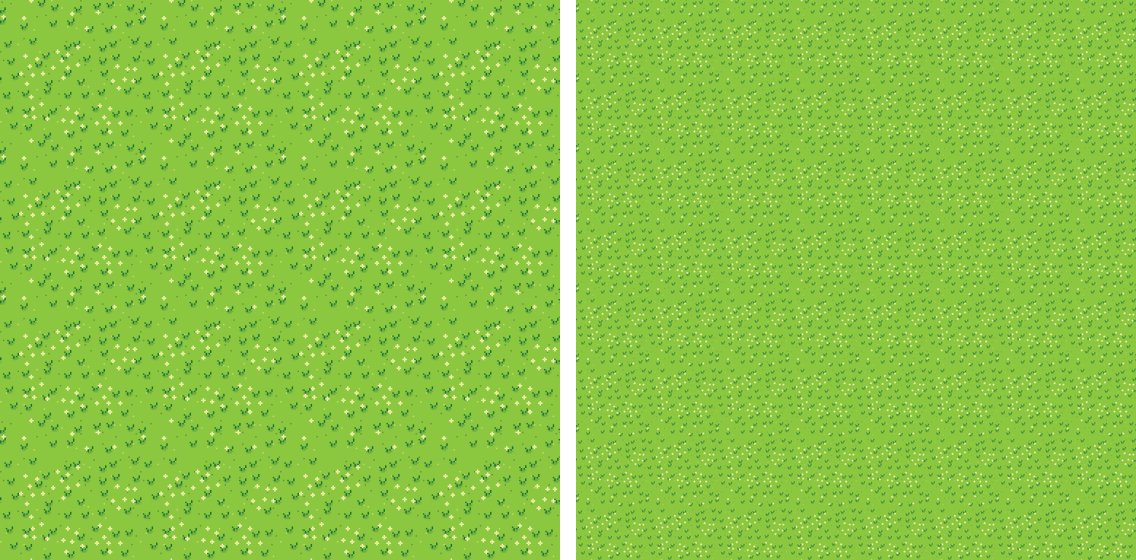
Left, the tile; right, the same tile 2 across and 2 down.
Reproduce this texture procedurally as a WebGL 1 fragment shader.

```glsl
precision highp float;

uniform vec2 u_resolution;

const float REPEATS = 4.0;  // meadow tiles across and down
const float TILE = 96.0;    // texels per tile side

const vec3 GRASS = vec3(0.55, 0.78, 0.25);
const vec3 SHADE = vec3(0.44, 0.69, 0.25);
const vec3 BLADE = vec3(0.10, 0.46, 0.22);
const vec3 DARK_SPECK = vec3(0.38, 0.60, 0.22);
const vec3 LIGHT_SPECK = vec3(0.77, 0.86, 0.40);
const vec3 PETAL = vec3(0.95, 0.96, 0.80);
const vec3 POLLEN = vec3(0.97, 0.92, 0.27);

float hash(vec2 p, float seed) {
  return fract(sin(dot(p, vec2(12.9898, 78.233)) + seed * 37.719) * 4375.8547);
}

vec2 hash2(vec2 p, float seed) {
  return vec2(hash(p, seed), hash(p, seed + 0.5));
}

// Slides each row of cells sideways by a whole number of texels
vec2 staggerRows(vec2 texel, float cellSize, float seed) {
  float row = floor(texel.y / cellSize);
  float shift = floor(hash(vec2(row, 3.0), seed) * cellSize);
  return vec2(mod(texel.x + shift, TILE), texel.y);
}

// Single texels, dark or light
vec3 addSpecks(vec3 color, vec2 texel, float cellSize, float density) {
  vec2 p = staggerRows(texel, cellSize, 1.0);
  vec2 cell = floor(p / cellSize);
  vec2 spot = floor(hash2(cell, 2.0) * cellSize);
  vec2 offset = abs(p - cell * cellSize - spot);
  float present = step(hash(cell, 3.0), density);
  float hit = present * step(max(offset.x, offset.y), 0.5);
  vec3 speck = mix(DARK_SPECK, LIGHT_SPECK, step(0.55, hash(cell, 4.0)));
  return mix(color, speck, hit);
}

// Two spreading blades, the right one higher, over a small shadow
vec3 addTufts(vec3 color, vec2 texel, float cellSize, float density) {
  vec2 p = staggerRows(texel, cellSize, 5.0);
  vec2 cell = floor(p / cellSize);
  if (hash(cell, 6.0) > density) return color;

  vec2 corner = floor(hash2(cell, 7.0) * (cellSize - vec2(4.0, 4.0)));
  vec2 q = p - cell * cellSize - corner;
  float side = q.x - 2.0;
  float rightSide = step(0.0, side);

  float shadow = step(abs(side) + abs(q.y - 1.0), 2.1) * step(abs(q.y - 1.0), 1.1);
  float bend = 1.0 + step(2.5, q.y);
  float blade = step(abs(abs(side) - bend), 0.5)
              * step(abs(q.y - 2.0 - rightSide), 1.1);
  return mix(mix(color, SHADE, shadow), BLADE, blade);
}

// Plus-shaped blossom around the given offset
vec3 addFlower(vec3 color, vec2 offset) {
  float reach = length(offset);
  color = mix(color, PETAL, step(reach, 1.2));
  return mix(color, POLLEN, step(reach, 0.5));
}

// Spiral clusters on a jittered 3 by 3 grid; the top row is loose and sparse
vec3 addFlowers(vec3 color, vec2 texel) {
  for (int c = 0; c < 9; c++) {
    float index = float(c);
    vec2 cell = vec2(mod(index, 3.0), floor(index / 3.0));
    float loose = step(1.5, cell.y);
    float spacing = mix(4.3, 9.5, loose);
    float count = mix(6.0 + step(0.5, hash(cell, 8.0)), 3.0, loose);
    vec2 center = (cell + 0.5 + 0.5 * (hash2(cell, 9.0) - 0.5)) * TILE / 3.0;
    vec2 toCenter = mod(texel - center + TILE * 0.5, TILE) - TILE * 0.5;
    if (length(toCenter) > spacing * 2.7 + 4.0) continue;

    for (int k = 0; k < 7; k++) {
      float n = float(k);
      if (n >= count) break;
      float angle = 2.4 * n + 6.283 * hash(cell, 10.0);
      vec2 spot = spacing * sqrt(n + 0.3) * vec2(cos(angle), sin(angle));
      spot += 2.0 * (hash2(cell + n * 5.0, 11.0) - 0.5);
      color = addFlower(color, floor(toCenter - spot + 0.5));
    }
  }
  return color;
}

vec3 meadow(vec2 gridPoint) {
  vec2 texel = mod(gridPoint, TILE);
  vec3 color = addSpecks(GRASS, texel, 8.0, 0.65);
  color = addTufts(color, texel, 12.0, 0.88);
  return addFlowers(color, texel);
}

void main() {
  vec2 scale = REPEATS * TILE / u_resolution;
  vec2 p = gl_FragCoord.xy * scale - 0.5;
  vec2 base = floor(p);

  // Blend neighbouring texels only across the width of one screen pixel
  vec2 blend = clamp((fract(p) - 0.5) / min(scale, 1.0) + 0.5, 0.0, 1.0);
  vec3 lower = mix(meadow(base), meadow(base + vec2(1.0, 0.0)), blend.x);
  vec3 upper = mix(meadow(base + vec2(0.0, 1.0)), meadow(base + 1.0), blend.x);
  gl_FragColor = vec4(mix(lower, upper, blend.y), 1.0);
}
```
